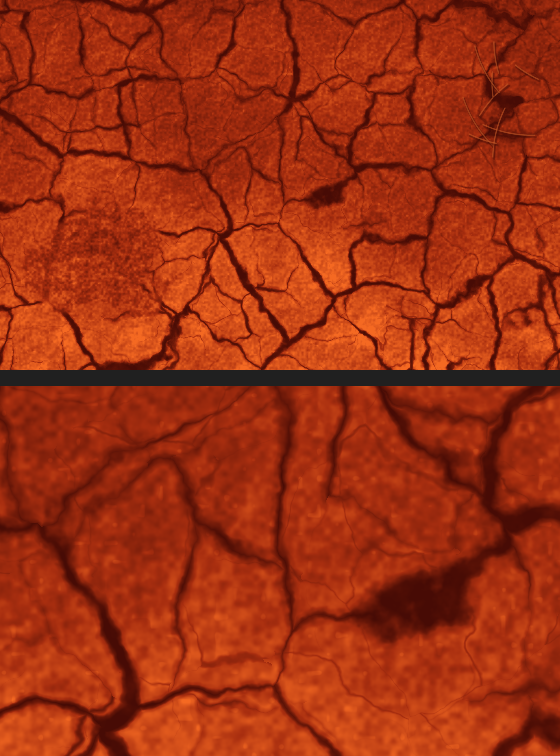
Top: the whole. Bottom: its middle third, enlarged.
A WebGL 2 fragment shader for this texture:

```glsl
#version 300 es
precision highp float;

uniform vec2 u_resolution;
out vec4 fragColor;

#define PLATE_SCALE 5.1
#define BRANCH_SCALE 7.6
#define HAIR_SCALE 12.0
#define WARP 0.13
#define BEND 0.05
#define RAGGED 0.019
#define GRAIN 0.24
#define RELIEF 0.5
#define DARK vec3(0.28, 0.045, 0.018)
#define CLAY vec3(0.66, 0.18, 0.06)
#define BRIGHT vec3(0.86, 0.335, 0.11)
#define STRAW vec3(0.74, 0.33, 0.14)

// Integer hash: two values in 0..1 per cell
vec2 hash2(vec2 cell) {
    uvec2 v = uvec2(ivec2(cell)) * 1664525u + 1013904223u;
    v.x += v.y * 1664525u;
    v.y += v.x * 1664525u;
    v ^= v >> 16u;
    v.x += v.y * 1664525u;
    v.y += v.x * 1664525u;
    v ^= v >> 16u;
    return vec2(v >> 8u) / 16777216.0;
}

float noise(vec2 p) {
    vec2 i = floor(p), f = fract(p);
    f = f * f * (3.0 - 2.0 * f);
    float low = mix(hash2(i).x, hash2(i + vec2(1, 0)).x, f.x);
    float high = mix(hash2(i + vec2(0, 1)).x, hash2(i + vec2(1, 1)).x, f.x);
    return mix(low, high, f.y);
}

// Layered noise centred on zero
float fbm(vec2 p) {
    float sum = 0.0, amp = 0.5;
    for (int k = 0; k < 4; k++) {
        sum += amp * (noise(p) - 0.5);
        p = mat2(1.6, 1.2, -1.2, 1.6) * p + 7.3;
        amp *= 0.5;
    }
    return sum;
}

vec2 fbm2(vec2 p) {
    return vec2(fbm(p), fbm(p + 31.7));
}

vec2 seedPoint(vec2 cell) {
    return cell + 0.08 + 0.84 * hash2(cell + 19.0);
}

// Signed distance to the crack walls; each edge has its own half width
float crackGap(vec2 p, float scale, float thin, float wide) {
    p *= scale;
    vec2 home = floor(p), owner = home;
    float nearest = 9.0;
    for (int y = -1; y <= 1; y++)
    for (int x = -1; x <= 1; x++) {
        vec2 cell = home + vec2(x, y);
        float d = distance(p, seedPoint(cell));
        if (d < nearest) { nearest = d; owner = cell; }
    }
    vec2 center = seedPoint(owner);
    float gap = 9.0;
    for (int y = -2; y <= 2; y++)
    for (int x = -2; x <= 2; x++) {
        if (x == 0 && y == 0) continue;
        vec2 cell = owner + vec2(x, y);
        vec2 other = seedPoint(cell);
        float wall = dot(0.5 * (center + other) - p, normalize(other - center));
        float width = mix(thin, wide, hash2(owner + cell + 401.0).x);
        gap = min(gap, wall - width);
    }
    return gap / scale;
}

// Distance to a bent blade of given direction and length
float bladeDistance(vec2 p, vec2 dir, float len) {
    vec2 q = vec2(dot(p, dir), dot(p, vec2(-dir.y, dir.x)));
    q.y += 1.6 * q.x * q.x;
    return length(vec2(max(abs(q.x) - len, 0.0), q.y));
}

void main() {
    vec2 p = gl_FragCoord.xy / u_resolution.y;
    float soft = max(0.002, 0.7 / u_resolution.y);

    // Crumbled hollow of loose soil
    vec2 toHollow = (p - vec2(0.26, 0.31)) * vec2(0.7, 1.0);
    float hollow = 1.0 - smoothstep(-0.012, 0.012, length(toHollow) + 0.25 * fbm(p * 8.0) - 0.135);

    // Cracks at three sizes, bent and ragged, tapering along their length
    vec2 q = p + WARP * fbm2(p * 4.0) + BEND * fbm2(p * 12.0) + RAGGED * fbm2(p * 42.0);
    float mainGap = crackGap(q, PLATE_SCALE, 0.012, 0.05) + 0.014 * fbm(p * 9.0 + 3.0);
    float branchGap = crackGap(q + 5.0, BRANCH_SCALE, -0.035, 0.024) + 0.02 * fbm(p * 6.0 + 23.0);
    float hairGap = crackGap(q + 0.02 * fbm2(p * 18.0) + 11.0, HAIR_SCALE, -0.04, 0.012)
        + 0.01 * fbm(p * 7.0 + 51.0);
    float crack = 1.0 - smoothstep(-soft, soft, mainGap);
    float branch = 0.9 * (1.0 - smoothstep(-soft, soft, branchGap));
    float hair = 0.5 * (1.0 - smoothstep(-soft, soft, hairGap));
    float filled = 1.0 - 0.8 * hollow;
    float depth = max(crack, max(branch, hair)) * filled;

    // Plate surface: light falloff, mottling, relief and grain
    float tone = mix(0.93, 0.5, p.y) + 0.55 * fbm(p * 3.5 + 2.0) + 0.16 * fbm(p * 20.0);
    vec2 lightStep = vec2(0.004, -0.006);
    tone += RELIEF * (fbm((p + lightStep) * 42.0) - fbm(p * 42.0));
    tone += GRAIN * (noise(p * 170.0) - 0.5) * (1.0 + 0.6 * hollow);
    tone += 0.13 * smoothstep(0.83, 0.97, noise(p * 120.0 + 40.0));
    tone += 0.2 * smoothstep(0.04, 0.22, fbm(p * 11.0 + 60.0)) * smoothstep(0.5, 0.0, p.y);
    tone -= hollow * (0.12 - 0.5 * fbm(p * 60.0));

    // Shaded rims, sloping walls and dark crack floors
    float edge = min(mainGap, branchGap);
    tone -= 0.17 * (1.0 - smoothstep(0.0, 0.007, edge)) * filled;
    tone += 0.05 * smoothstep(0.004, 0.008, edge) * (1.0 - smoothstep(0.008, 0.02, edge));
    float floorTone = mix(0.26, 0.03, smoothstep(0.0005, 0.006, -edge));
    tone = mix(tone, floorTone + 0.3 * fbm(p * 55.0), depth);

    vec3 color = mix(DARK, CLAY, clamp(tone / 0.66, 0.0, 1.0));
    color += (BRIGHT - CLAY) * clamp((tone - 0.66) / 0.34, 0.0, 1.5);

    // Dry blades with their shadows
    for (int k = 0; k < 9; k++) {
        vec2 rnd = hash2(vec2(k, 77)), spin = hash2(vec2(k, 91));
        vec2 root = vec2(1.27, 0.6) + rnd * vec2(0.22, 0.38);
        float angle = 3.14159 * spin.x;
        vec2 dir = vec2(cos(angle), sin(angle));
        float len = mix(0.025, 0.085, spin.y);
        float shade = bladeDistance(p - root + vec2(-0.003, 0.005), dir, len);
        float blade = bladeDistance(p - root, dir, len);
        color = mix(color, DARK, 0.5 * (1.0 - smoothstep(0.001, 0.001 + 2.0 * soft, shade)));
        color = mix(color, STRAW, 0.6 * (1.0 - smoothstep(0.0008, 0.0008 + soft, blade)));
    }
    fragColor = vec4(color, 1.0);
}
```
